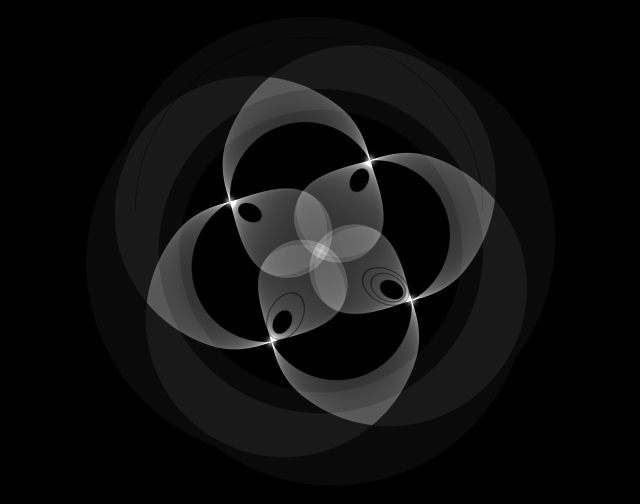
Reproduce this background procedurally as a Shadertoy shader.

```glsl
// Four-armed rosette of translucent grey light on black.
// Each arm adds a wide disc, a teardrop lobe and a bright node; discs overlap
// into crescent petals, and circular voids cut the dark gaps between them.

const float PI = 3.14159265;
const vec2  CENTRE = vec2(0.5013, 0.5017);
const float UNITS_HIGH = 6.06;        // canvas height in drawing units
const float ARM_ANGLE = 1.073;

const float NODE_RADIUS = 1.24;
const float DISC_OFFSET = 0.93, DISC_RADIUS = 1.66, DISC_PINCH = 0.11;
const float HALO_OFFSET = 0.50, HALO_RADIUS = 2.34;
const float VOID_OFFSET = 0.68, VOID_RADIUS = 0.90;
const float LOBE_OFFSET = 0.46, LOBE_RADIUS = 0.54, LOBE_CORE = 0.48;
const float RING_INNER = 1.70, RING_OUTER = 1.95;
const vec2  EGG_CENTRE = vec2(0.97, 0.0), EGG_SIZE = vec2(0.15, 0.105);

const float HALO_LIGHT = 0.038, DISC_LIGHT = 0.062, PETAL_LIGHT = 0.13;
const float LOBE_LIGHT = 0.07, NODE_GLOW = 0.045, EDGE_GLOW = 0.06;

float pixel;                          // antialiasing width in drawing units

float fill(float d) { return smoothstep(pixel, -pixel, d); }
float line(float d) { return smoothstep(pixel * 1.4, 0.0, abs(d)); }
vec2 direction(float angle) { return vec2(cos(angle), sin(angle)); }

// Coordinates along and across an axis
vec2 toAxis(vec2 p, vec2 axis) {
    return vec2(dot(p, axis), dot(p, vec2(-axis.y, axis.x)));
}

float ellipseDistance(vec2 q, vec2 centre, vec2 size) {
    return (length((q - centre) / size) - 1.0) * size.y;
}

// Disc that narrows toward the two neighbouring nodes
float discDistance(vec2 q) {
    float pinch = clamp(1.0 - q.x / 0.6, 0.0, 1.0);
    float d = length(q - vec2(DISC_OFFSET, 0.0)) - DISC_RADIUS;
    return max(d + DISC_PINCH * pinch * pinch, -q.x);
}

// Teardrop with a round end at the hub and its tip at the node
float lobeDistance(vec2 q, float radius) {
    if (q.x < LOBE_OFFSET) return length(q - vec2(LOBE_OFFSET, 0.0)) - radius;
    float t = max((NODE_RADIUS - q.x) / (NODE_RADIUS - LOBE_OFFSET), -1.0);
    return 0.8 * (abs(q.y) - radius * sin(0.5 * PI * t));
}

// Light gathers along edges close to a node
float edgeLight(float depth, float nodeDistance) {
    return EDGE_GLOW * exp(-1.8 * nodeDistance) / sqrt(max(depth, 0.0) + 0.012);
}

// Fine dark loops around the eggs of the last two arms
float loopLines(vec2 q, int arm) {
    float wide = line(ellipseDistance(q, vec2(0.89, 0.0), vec2(0.30, 0.20)));
    float tight = line(ellipseDistance(q, vec2(0.92, 0.0), vec2(0.22, 0.155)));
    return arm == 3 ? max(wide, tight) : arm == 2 ? wide : 0.0;
}

void mainImage(out vec4 fragColor, in vec2 fragCoord) {
    vec2 p = (fragCoord - CENTRE * iResolution.xy) / iResolution.y * UNITS_HIGH;
    pixel = 0.8 * UNITS_HIGH / iResolution.y;

    float coverage = 0.0, halo = 0.0, gap = 10.0;
    float lobes = 0.0, glow = 0.0, petalEdges = 0.0, sparks = 0.0;

    for (int i = 0; i < 4; i++) {
        float angle = ARM_ANGLE + 0.5 * PI * float(i);
        vec2 q = toAxis(p, direction(angle));
        vec2 between = direction(angle + 0.25 * PI);
        float nodeDistance = length(q - vec2(NODE_RADIUS, 0.0));
        float nodeLight = NODE_GLOW / (nodeDistance + 0.05);
        glow += nodeLight;
        sparks += 0.65 * exp(-nodeDistance * nodeDistance / 0.003);

        // Wide discs, halo and voids
        float disc = discDistance(q);
        float nearNode = min(length(q - vec2(0.0, NODE_RADIUS)),
                             length(q + vec2(0.0, -NODE_RADIUS) * -1.0));
        coverage += fill(disc);
        petalEdges += fill(disc) * edgeLight(-disc, nearNode);
        halo = max(halo, fill(length(p - between * HALO_OFFSET) - HALO_RADIUS));
        gap = min(gap, length(p - between * VOID_OFFSET) - VOID_RADIUS);

        // Inner teardrop with its egg-shaped opening
        float lobe = lobeDistance(q, LOBE_RADIUS);
        float coreRadius = mix(LOBE_CORE, LOBE_RADIUS, smoothstep(0.0, LOBE_OFFSET, q.x));
        float lobeLight = LOBE_LIGHT * (1.0 + fill(lobeDistance(q, coreRadius)));
        lobeLight += nodeLight + edgeLight(-lobe, nodeDistance);
        lobeLight *= 1.0 - fill(ellipseDistance(q, EGG_CENTRE, EGG_SIZE));
        lobeLight *= 1.0 - 0.45 * loopLines(q, i);
        lobes += fill(lobe) * lobeLight;
    }

    // Stepped outer ring and crescents where two discs overlap
    float r = length(p);
    float ring = 0.4 * fill(RING_INNER - r) + 0.6 * fill(RING_OUTER - r);
    float petal = clamp(coverage - 1.0, 0.0, 1.0) * fill(-gap);
    float shade = mix(0.55, 1.0, smoothstep(0.0, 0.35, gap));
    float outer = ring * (halo * HALO_LIGHT + min(coverage, 1.0) * DISC_LIGHT);

    // Hairline arc inside the upper halo
    vec2 upper = p - HALO_OFFSET * direction(ARM_ANGLE + 0.25 * PI);
    outer *= 1.0 - 0.4 * line(length(upper) - 2.09) * step(0.0, upper.y);

    float light = outer + petal * (PETAL_LIGHT * shade + glow + petalEdges);
    light += lobes + sparks;
    fragColor = vec4(vec3(clamp(light, 0.0, 1.0)), 1.0);
}
```
